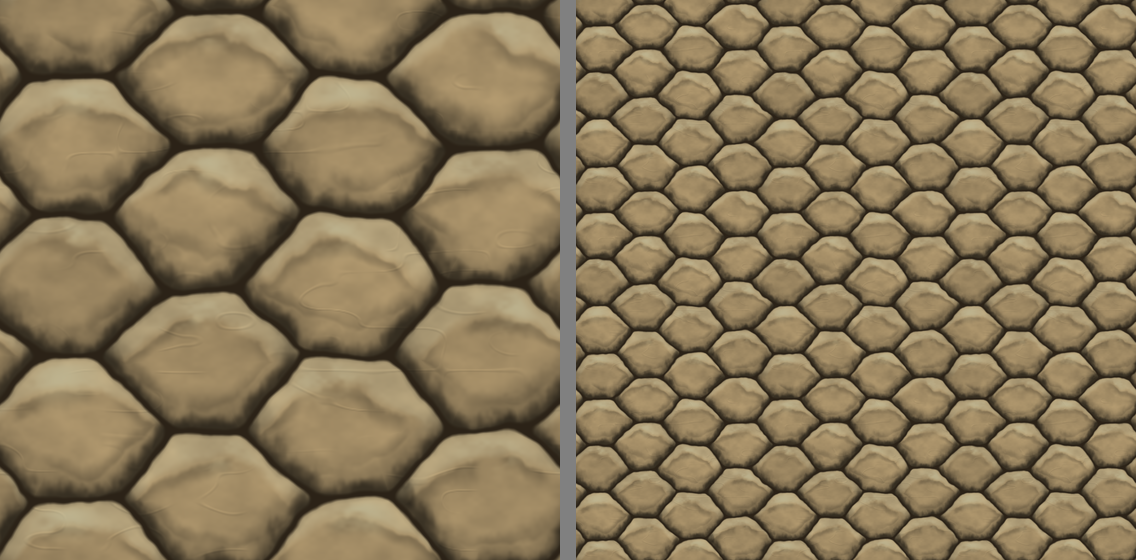
Left, the tile; right, the same tile 3 across and 3 down.
Reproduce this texture procedurally as a Shadertoy shader.

```glsl
const vec2 METRIC = vec2(0.74, 1.0); // squashes x so the cells become wide

vec2 hash2(vec2 p) {
    p = vec2(dot(p, vec2(127.1, 311.7)), dot(p, vec2(269.5, 183.3)));
    return fract(sin(p) * 43758.5);
}

// Value noise of whole frequency, wrapping every 4 units
float noise(vec2 p, vec2 freq) {
    p *= freq;
    vec2 i = floor(p), w = fract(p), period = 4.0 * freq;
    w = w * w * (3.0 - 2.0 * w);
    float a = hash2(mod(i, period)).x;
    float b = hash2(mod(i + vec2(1, 0), period)).x;
    float c = hash2(mod(i + vec2(0, 1), period)).x;
    float d = hash2(mod(i + vec2(1, 1), period)).x;
    return mix(mix(a, b, w.x), mix(c, d, w.x), w.y);
}

float fbm(vec2 p, vec2 freq) {
    return 0.55 * noise(p, freq) + 0.3 * noise(p, freq * 2.0) + 0.15 * noise(p, freq * 4.0);
}

// Staggered, slightly jittered centre of a scale
vec2 scaleCentre(vec2 id) {
    vec2 jitter = (hash2(mod(id, 4.0) + 7.0) - 0.5) * vec2(0.17, 0.1);
    return id + vec2(0.5, 0.5 * mod(id.x, 2.0) - 0.05) + jitter;
}

float scratch(vec2 p) {
    return 1.0 - smoothstep(0.0, 0.05, abs(noise(p, vec2(3, 7)) - 0.5));
}

void mainImage(out vec4 fragColor, in vec2 fragCoord) {
    vec2 p = 4.0 * fragCoord / iResolution.xy;
    float pixel = 4.0 / iResolution.y;

    // Hand-drawn wobble of the outlines
    vec2 wobble = vec2(fbm(p, vec2(3)), fbm(p + 1.7, vec2(3))) - 0.5;
    vec2 u = p + 0.09 * wobble;

    // Nearest scale
    vec2 id = vec2(0), centre = vec2(0);
    float nearest = 1e3;
    for (int k = 0; k < 9; k++) {
        vec2 cell = floor(u) + vec2(k % 3 - 1, k / 3 - 1);
        vec2 c = scaleCentre(cell);
        float dist = length((c - u) * METRIC);
        if (dist < nearest) { nearest = dist; id = cell; centre = c; }
    }

    // Rounded distance to all borders, plain distance to upper and lower ones
    float sum = 0.0, upper = 1.0, lower = 1.0;
    vec2 a = (centre - u) * METRIC;
    for (int k = 0; k < 9; k++) {
        if (k == 4) continue;
        vec2 b = (scaleCentre(id + vec2(k % 3 - 1, k / 3 - 1)) - u) * METRIC;
        vec2 n = normalize(b - a);
        float border = dot(0.5 * (a + b), n) / length(n * METRIC);
        sum += exp(-40.0 * border);
        if (n.y > 0.0) upper = min(upper, border);
        else lower = min(lower, border);
    }
    float edge = -log(sum) / 40.0;

    vec2 seed = hash2(mod(id, 4.0) + 31.0);
    vec2 d = u - centre;
    float mottle = fbm(p, vec2(2, 3)) - 0.5;
    float grain = fbm(p + 0.6, vec2(6, 8)) - 0.5;
    float brush = fbm(p + 2.3, vec2(9, 5)) - 0.5;

    // Raised lens-shaped plateau, positive inside
    vec2 q = d + 0.16 * vec2(mottle, wobble.x) + 0.06 * vec2(grain, brush);
    float lens = 1.0 - pow(q.x / (0.5 + 0.1 * seed.x), 2.0)
        - abs(q.y + 0.01) / (0.27 + 0.05 * seed.y);
    float outside = 1.0 - smoothstep(-0.35, 0.0, lens);
    float rim = smoothstep(-0.14, 0.03, lens) * (1.0 - smoothstep(0.03, 0.45, lens));
    float top = smoothstep(-0.08, 0.15, d.y);

    // Tone: mottling, plateau rim, pale upper slope
    float tone = 0.98 + 0.05 * (seed.x - 0.5) + 0.2 * mottle + 0.14 * grain;
    tone -= rim * mix(0.13, 0.19, top) * smoothstep(0.2, 0.6, noise(p, vec2(4, 3)));
    tone += 0.11 * outside * top;
    tone += 0.06 * (scratch(p) - scratch(p + vec2(0.0, 0.014)))
        * smoothstep(0.4, 0.7, noise(p + 0.4, vec2(3)));

    // Ragged shadow along the lower sides, faint one along the upper sides
    float ragged = lower + 0.11 * brush + 0.05 * grain;
    tone *= mix(0.8, 1.0, smoothstep(0.08, 0.3, ragged));
    tone *= mix(0.42, 1.0, smoothstep(0.02, 0.15, ragged));
    tone *= mix(0.8, 1.0, smoothstep(0.0, 0.06, upper + 0.04 * brush));

    vec3 color = vec3(0.65, 0.56, 0.405) * tone;

    // Worn grey-green highlight near the top
    vec2 spot = (d - vec2(0.3 * (seed.y - 0.5), 0.36)) / vec2(0.22, 0.13);
    float shine = exp(-dot(spot, spot)) * smoothstep(-0.25, 0.25, grain + mottle);
    color = mix(color, vec3(0.77, 0.72, 0.56), 0.6 * shine * smoothstep(0.02, 0.1, upper));
    color = mix(color, color * vec3(0.97, 1.01, 1.06), outside * top);

    // Dark crevice between scales
    float crevice = 1.0 - smoothstep(0.006, 0.026 + pixel, edge + 0.015 * brush);
    color = mix(color, vec3(0.17, 0.135, 0.09), crevice);
    fragColor = vec4(color, 1.0);
}
```
